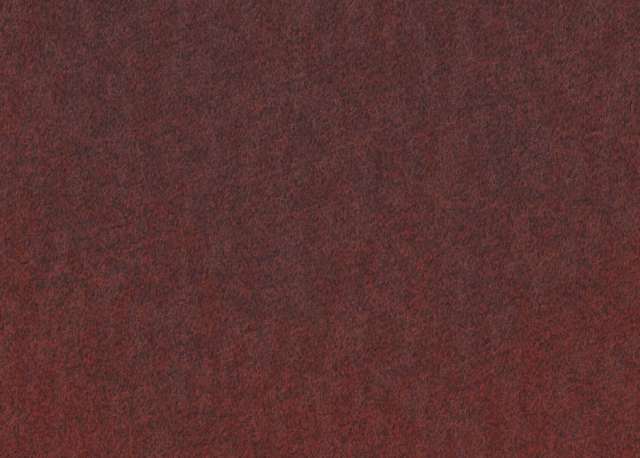
Reproduce this texture procedurally as a Shadertoy shader.

```glsl
vec3 hash3(vec2 p) {
    vec3 q = vec3(dot(p, vec2(127.1, 311.7)), dot(p, vec2(269.5, 183.3)), dot(p, vec2(419.2, 371.9)));
    return fract(sin(q) * 43758.545);
}

// Cellular noise: x = nearest distance, y = gap to the second, z = smooth random tone
vec3 cells(vec2 p) {
    vec2 id = floor(p), f = fract(p);
    float near = 8.0, second = 8.0, tone = 0.0, total = 0.0;
    for (int j = -1; j <= 1; j++)
    for (int i = -1; i <= 1; i++) {
        vec2 o = vec2(i, j);
        vec3 h = hash3(id + o);
        float d = length(o + h.xy - f);
        second = min(second, max(near, d));
        near = min(near, d);
        float w = exp(-7.0 * d * d);
        tone += w * h.z;
        total += w;
    }
    return vec3(near, second - near, tone / total);
}

// Thin broken ridges along the borders of stretched, wavering cells
float creases(vec2 p, vec2 scale, float width) {
    p += 0.004 * sin(p.yx * vec2(91.0, 67.0) + 2.0 * sin(p * 53.0));
    p += 0.0014 * sin(p.yx * vec2(290.0, 330.0));
    return 1.0 - smoothstep(0.0, width, cells(p * scale).y);
}

void mainImage(out vec4 fragColor, in vec2 fragCoord) {
    vec2 uv = fragCoord / iResolution.xy;
    vec2 p = fragCoord / iResolution.y;

    // Broad wear: redder toward the bottom and the side edges
    float side = abs(uv.x - 0.5) * 2.0;
    float wear = 0.44 * pow(1.0 - uv.y, 1.8) + 0.13 * side * side * side;
    wear += 0.03 * sin(p.x * 9.0 + 2.0 * sin(p.y * 5.0)) * sin(p.y * 7.0 + p.x * 3.0);

    // Mottling from broad clouds down to specks
    float cloud = cells(p * vec2(9.0, 6.0)).z - 0.5;
    float streak = cells(p * vec2(44.0, 18.0) + 7.0).z - 0.5;
    float blotch = cells(p * vec2(64.0, 54.0) + 31.0).z - 0.5;
    float speck = cells(p * vec2(165.0, 130.0) + 53.0).z - 0.5;
    float grain = cells(p * vec2(270.0, 215.0) + 11.0).z - 0.5;
    float red = wear + 0.17 * cloud - 0.18 * streak + 0.28 * blotch + 0.55 * speck;
    vec3 color = mix(vec3(0.318, 0.204, 0.208), vec3(0.430, 0.178, 0.156), smoothstep(-0.3, 1.0, red));

    // Pebbled relief, lit from the upper left
    vec2 light = vec2(-0.0022, 0.0022);
    vec2 pebble = vec2(150.0, 105.0);
    float relief = cells((p + light) * pebble).x - cells(p * pebble).x;
    color *= 1.0 + 0.19 * relief + 0.30 * grain + 0.09 * speck + 0.05 * streak;

    // Creases: pale ridges with a shaded side, fading in and out
    float fade = smoothstep(-0.15, 0.35, 0.8 * streak + 0.5 * blotch + 0.6 * speck);
    float ridge = creases(p, vec2(68.0, 33.0), 0.14) + 0.6 * creases(p + 3.7, vec2(105.0, 60.0), 0.18);
    float shade = creases(p - light, vec2(68.0, 33.0), 0.14);
    color *= 1.0 - 0.13 * shade * (1.0 - 0.5 * fade);
    color = mix(color, vec3(0.53, 0.345, 0.32), 0.36 * fade * min(ridge, 1.0));

    fragColor = vec4(color, 1.0);
}
```
